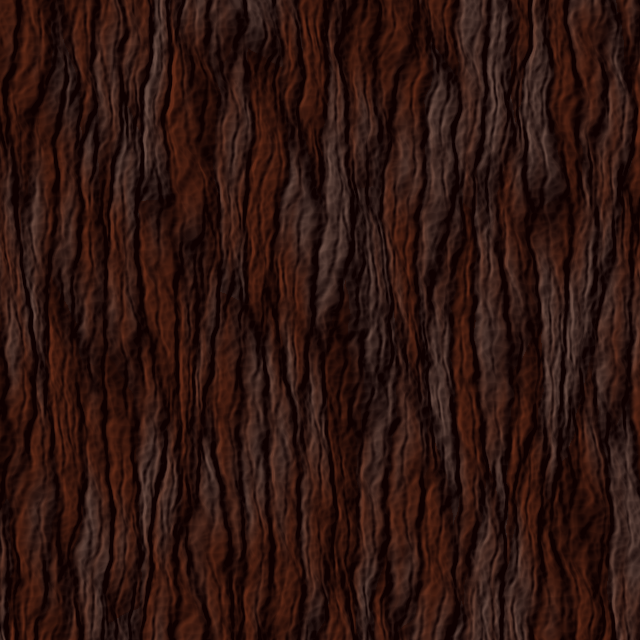
This texture is drawn by a WebGL 2 fragment shader. Its source:

```glsl
#version 300 es
precision highp float;
// Rough dark tree bark: long vertical ridges, deep crevices and a fine lit grain.

uniform vec2 u_resolution;
out vec4 fragColor;

vec2 hash2(vec2 cell) {
    vec2 q = vec2(dot(cell, vec2(127.1, 311.7)), dot(cell, vec2(269.5, 183.3)));
    return fract(sin(q) * 43758.55);
}

// Cellular noise: x = nearest distance, y = gap to the second, z = cell id.
vec3 cellular(vec2 p) {
    vec2 base = floor(p);
    float nearest = 8.0, second = 8.0, id = 0.0;
    for (int j = -1; j <= 1; j++) {
        for (int i = -1; i <= 1; i++) {
            vec2 cell = base + vec2(i, j);
            vec2 seed = hash2(cell);
            float d = distance(p, cell + seed);
            if (d < nearest) {
                second = nearest;
                nearest = d;
                id = fract(seed.x * 7.3 + seed.y * 3.1);
            } else {
                second = min(second, d);
            }
        }
    }
    return vec3(nearest, second - nearest, id);
}

// Layered sines make the vertical fibres wander sideways.
vec2 wander(vec2 p) {
    p.x += 0.008 * sin(p.y * 9.0 + 3.0 * sin(p.x * 11.0));
    p.x += 0.004 * sin(p.y * 24.0 + p.x * 31.0 + 2.0 * sin(p.y * 7.0));
    p.x += 0.0016 * sin(p.y * 73.0 + p.x * 90.0);
    p.x += 0.0008 * sin(p.y * 171.0 - p.x * 140.0);
    return p;
}

// Broad ridges, thin splits and grain.
float barkHeight(vec2 p) {
    vec2 fibre = wander(p);
    float ridge = smoothstep(0.0, 0.4, cellular(fibre * vec2(23.0, 2.6)).y);
    float split = smoothstep(0.0, 0.4, cellular(fibre * vec2(48.0, 9.0) + 7.0).y);
    float grain = cellular(fibre * vec2(105.0, 72.0) + 31.0).x;
    return 0.65 * ridge + 0.3 * split + 0.3 * grain;
}

void main() {
    vec2 p = gl_FragCoord.xy / min(u_resolution.x, u_resolution.y);

    // Light falls from the upper left; low ground stays in shade.
    float height = barkHeight(p);
    float relief = height - barkHeight(p + vec2(-0.0038, 0.0026));
    float light = clamp(0.85 * height + 1.2 * relief - 0.04, 0.0, 1.45);

    // Streaks of red-brown run between the greyer ridges.
    vec2 fibre = wander(p);
    float ridgeId = cellular(fibre * vec2(23.0, 2.6)).z;
    float streak = cellular(fibre * vec2(34.0, 5.0) + 17.0).x;
    float patchy = 0.5 + 0.5 * sin(p.x * 17.0 + 2.0 * sin(p.y * 8.0 + p.x * 5.0));
    float redness = smoothstep(0.25, 0.75, 0.45 * ridgeId + 0.4 * streak + 0.3 * patchy);
    vec3 tint = mix(vec3(0.29, 0.2, 0.175), vec3(0.27, 0.11, 0.06), redness);

    fragColor = vec4(mix(vec3(0.055, 0.005, 0.005), tint, light), 1.0);
}
```
